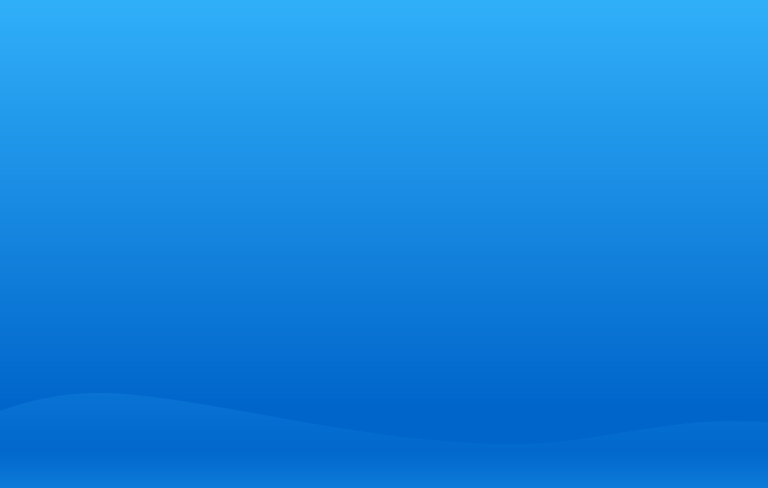
A Shadertoy shader for this background:

```glsl
// A calm blue backdrop: a vertical gradient from bright azure to deep blue,
// with a translucent rolling wave near the base and a soft glow beneath it.
// The wave is eased between its crests and trough; all units are canvas fractions.

const vec3 AZURE = vec3(0.190, 0.688, 0.977);
const vec3 DEEP  = vec3(0.000, 0.396, 0.793);
const vec3 VEIL  = vec3(0.042, 0.462, 0.838);
const vec3 GLOW  = vec3(0.047, 0.480, 0.848);

// Progress of x from a to b, held within 0..1.
float progress(float a, float b, float x) {
    return clamp((x - a) / (b - a), 0.0, 1.0);
}

float ease(float t) {
    return t * t * (3.0 - 2.0 * t);
}

// Height of the wave: left crest, long fall, trough, right crest.
float waveHeight(float x) {
    float leftRise = max(0.13 - x, 0.0);
    float rightDip = max(x - 0.95, 0.0);
    float fall = ease(pow(progress(0.13, 0.67, x), 0.85));
    float rise = ease(progress(0.67, 0.95, x));
    return 0.195 - 0.105 * fall + 0.047 * rise
         - 2.19 * leftRise * leftRise - 0.8 * rightDip * rightDip;
}

// Coverage below a height, smoothed over about one pixel.
float below(float y, float height, float softness) {
    return smoothstep(-softness, softness, height - y);
}

void mainImage(out vec4 fragColor, in vec2 fragCoord) {
    vec2 uv = fragCoord / iResolution.xy;
    float softness = 0.8 / iResolution.y;

    // Main gradient
    vec3 color = mix(DEEP, AZURE, progress(0.165, 1.0, uv.y));

    // Wave veil, fading downward
    float veil = below(uv.y, waveHeight(uv.x), softness);
    float fade = mix(0.15, 0.8, progress(0.07, 0.195, uv.y));
    color = mix(color, VEIL, veil * fade);

    // Glow along the base
    color = mix(color, GLOW, progress(0.075, 0.0, uv.y));

    fragColor = vec4(color, 1.0);
}
```
